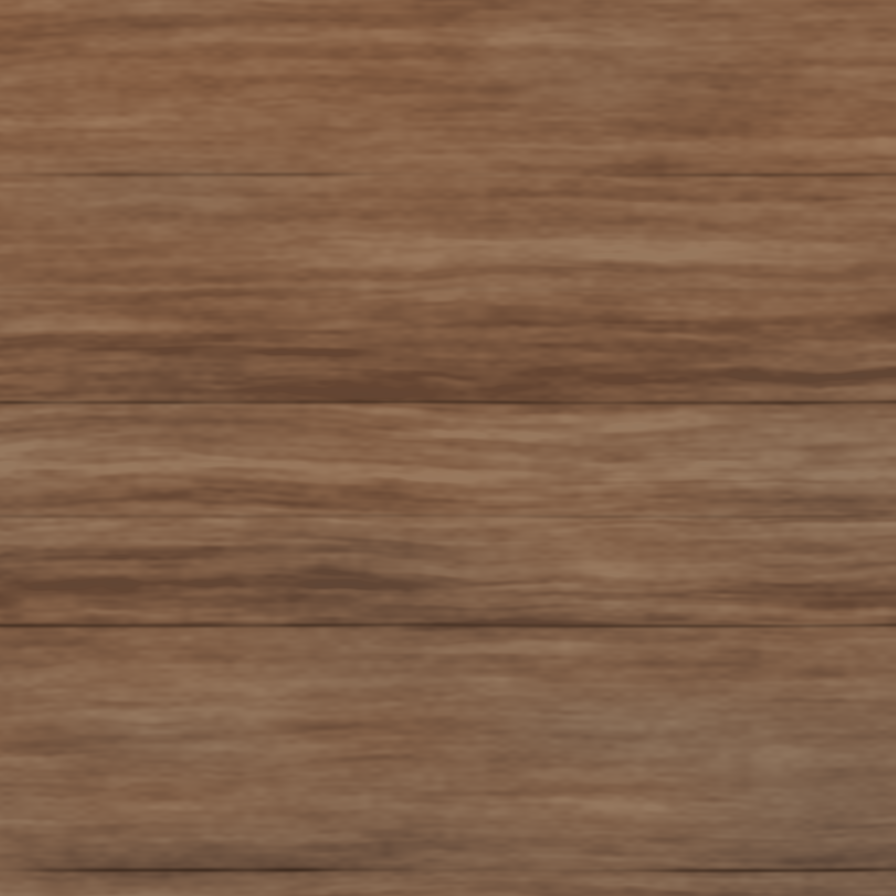
A Shadertoy shader for this texture:

```glsl
// Weathered brown wooden boards lying horizontally, with soft blurred grain.
// Stretched value noise, bent by a slow warp, gives bands, streaks and fibres;
// a loop over the board joints changes the tone and draws the thin dark seams.

const vec3 BASE_BROWN = vec3(0.500, 0.373, 0.281);
const vec3 TONE_RANGE = vec3(0.130, 0.127, 0.107);  // dark to light grain
const vec3 WARM_SHIFT = vec3(0.018, -0.003, -0.015); // grey to red-brown
const vec3 SEAM_BROWN = vec3(0.215, 0.145, 0.100);

const float BAND_AMOUNT = 0.40;
const float STREAK_AMOUNT = 0.56;
const float FIBRE_AMOUNT = 0.52;
const float FLECK_AMOUNT = 0.25;
const float BLOTCH_AMOUNT = 0.24;
const float VEIN_AMOUNT = 0.26;
const float GLEAM_AMOUNT = 0.50;
const float SMUDGE_AMOUNT = 0.46;
const float WARP_AMOUNT = 0.020;
const float SEAM_WIDTH = 0.0024;
const float SHADOW_WIDTH = 0.0085;

// Joints from bottom to top: height, seam darkness, and 1 where the seam is broken
const int JOINTS = 6;
const vec3 JOINT[JOINTS] = vec3[](
    vec3(0.029, 0.85, 1.0), vec3(0.302, 0.60, 0.0), vec3(0.424, 0.20, 0.0),
    vec3(0.551, 0.56, 0.0), vec3(0.677, 0.07, 0.0), vec3(0.805, 0.42, 1.0));

// Tone offset and grain strength of the board above each joint
const vec2 LOWEST_BOARD = vec2(0.02, 0.80);
const vec2 BOARD[JOINTS] = vec2[](
    vec2(0.04, 0.75), vec2(-0.01, 1.30), vec2(0.04, 1.05),
    vec2(-0.12, 1.15), vec2(0.05, 0.75), vec2(0.00, 0.70));

float hash(vec2 p) {
    vec3 q = fract(p.xyx * 0.1031);
    q += dot(q, q.yzx + 33.33);
    return fract((q.x + q.y) * q.z);
}

float noise(vec2 p) {
    vec2 cell = floor(p);
    vec2 f = fract(p);
    f = f * f * (3.0 - 2.0 * f);
    float low = mix(hash(cell), hash(cell + vec2(1.0, 0.0)), f.x);
    float high = mix(hash(cell + vec2(0.0, 1.0)), hash(cell + vec2(1.0)), f.x);
    return mix(low, high, f.y);
}

// Noise centred on zero, with its own frequency along and across the grain
float grain(vec2 p, vec2 frequency, float seed) {
    return noise(p * frequency + seed) - 0.5;
}

float bell(float x, float width) {
    return exp(-x * x / (width * width));
}

void mainImage(out vec4 fragColor, in vec2 fragCoord) {
    vec2 uv = fragCoord / iResolution.xy;

    // Bend the grain gently, with a little feathering
    vec2 p = uv;
    p.y += WARP_AMOUNT * grain(uv, vec2(3.0, 7.0), 11.3);
    p.y += 0.30 * WARP_AMOUNT * grain(uv, vec2(11.0, 24.0), 47.1);
    p.y += 0.10 * WARP_AMOUNT * grain(uv, vec2(38.0, 70.0), 29.3);

    // Boards and the seams between them
    vec2 board = LOWEST_BOARD;
    float seam = 0.0;
    float shadow = 0.0;
    float wobble = 0.0016 * grain(uv, vec2(5.0, 1.0), 71.7);
    for (int i = 0; i < JOINTS; i++) {
        float d = uv.y - JOINT[i].x + wobble;
        board = mix(board, BOARD[i], smoothstep(-0.004, 0.004, d));
        float gap = smoothstep(0.15, 0.95, 0.5 + 0.5 * cos(6.2832 * (uv.x * 1.55 - 0.36)));
        float patchy = 0.85 + 0.6 * grain(uv, vec2(18.0, 1.0), float(i) * 7.9);
        float visible = patchy * mix(1.0, 0.12 + 0.88 * gap, JOINT[i].z);
        float darkness = JOINT[i].y * visible;
        seam += darkness * bell(d, SEAM_WIDTH);
        shadow += darkness * bell(d - 0.004, SHADOW_WIDTH);
    }

    // Layers of grain, from wide bands to fine fibres and flecks
    float bands = BAND_AMOUNT * grain(p, vec2(0.9, 21.0), 3.7)
                + STREAK_AMOUNT * grain(p, vec2(1.8, 52.0), 23.9);
    float fibres = FIBRE_AMOUNT * grain(p, vec2(5.0, 110.0), 57.3)
                 + 0.85 * FIBRE_AMOUNT * grain(p, vec2(16.0, 200.0), 83.1);
    float flecks = FLECK_AMOUNT * grain(uv, vec2(85.0, 190.0), 5.3)
                 + FLECK_AMOUNT * grain(uv, vec2(40.0, 85.0), 43.7);
    float blotches = BLOTCH_AMOUNT * grain(uv, vec2(5.0, 8.0), 91.7)
                   + 0.60 * BLOTCH_AMOUNT * grain(uv, vec2(18.0, 38.0), 17.9);

    // Thin veins along noise contours, long pale gleams, and broken dark smudges
    float contour = abs(grain(p, vec2(1.3, 25.0), 67.9));
    float veins = (1.0 - smoothstep(0.0, 0.12, contour))
                * smoothstep(-0.10, 0.30, grain(uv, vec2(3.0, 14.0), 31.7));
    float ragged = 0.30 * grain(p, vec2(15.0, 95.0), 77.3);
    float gleams = smoothstep(0.18, 0.46, grain(p, vec2(1.6, 44.0), 19.1) + ragged);
    float smudges = smoothstep(0.18, 0.46, grain(p, vec2(2.4, 46.0), 37.1) + ragged);

    float tone = board.x + blotches + flecks + 0.05 - 0.38 * shadow
               + board.y * (bands + fibres + GLEAM_AMOUNT * gleams
                            - VEIN_AMOUNT * veins - SMUDGE_AMOUNT * smudges);

    // Redder towards the top, greyer towards the lower right and in the extremes
    float warmth = mix(-0.7, 0.9, uv.y) - 0.5 * (uv.x - 0.5) * (1.0 - uv.y)
                 + 0.9 * grain(p, vec2(4.0, 15.0), 63.3) + 0.25 - 0.9 * abs(tone);

    vec3 color = BASE_BROWN + TONE_RANGE * clamp(tone, -0.80, 0.75) + WARM_SHIFT * warmth;
    color = mix(color, SEAM_BROWN, clamp(seam, 0.0, 1.0));
    fragColor = vec4(color, 1.0);
}
```
